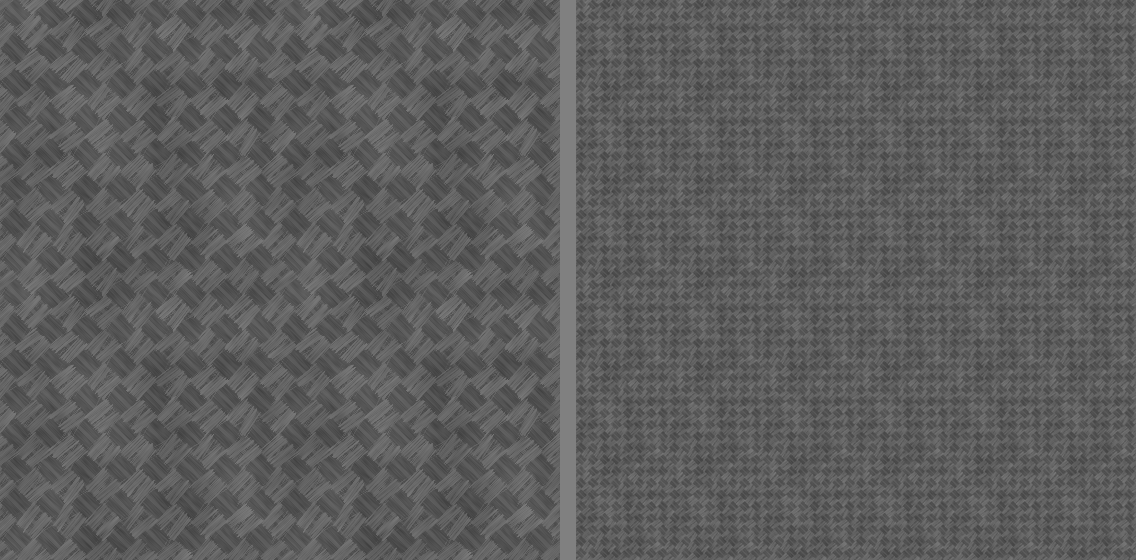
Left, the tile; right, the same tile 3 across and 3 down.
Write a Shadertoy shader that draws this texture.

```glsl
// Grey diagonal basket weave: pale frayed strand pairs rise to the right over
// dark strand pairs that fall to the right. Strands are split in rotated cell
// coordinates; wrapped gradient noise draws the fibres and the cloudy wear.

#define REPEATS 16.0        // weave cells across and down
#define WEAR_TILES 2.0      // times the variation repeats across and down
#define PHASE vec2(-0.04, 0.10)
#define FIBRES 20.0         // fibres per unit across a strand pair
#define STRAND_TILT 0.6     // random fanning of pale strands
#define FRAY 0.22           // raggedness of pale strand edges
#define SEAM_WIDTH 0.075
#define WEAR 0.09           // strength of the cloudy variation
#define DARK_GREY 0.314
#define SEAM_GREY 0.362
#define PALE_GREY 0.408

const float PERIOD = REPEATS / WEAR_TILES;

float hash(vec2 p) {
    uvec2 q = uvec2(ivec2(p) + 4096);
    uint n = q.x * 1597334677u ^ q.y * 3812015801u;
    n = (n ^ (n >> 15)) * 2246822519u;
    n ^= n >> 13;
    return float(n & 65535u) / 65536.0;
}

float cornerSlope(vec2 cell, vec2 offset, vec2 period) {
    float angle = 6.28318 * hash(mod(cell, period));
    return dot(vec2(cos(angle), sin(angle)), offset);
}

// Gradient noise that wraps after a whole number of cells.
float noise(vec2 p, vec2 period) {
    vec2 i = floor(p), f = fract(p);
    vec2 s = f * f * f * (f * (f * 6.0 - 15.0) + 10.0);
    vec2 e = vec2(1.0, 0.0);
    float low = mix(cornerSlope(i, f, period), cornerSlope(i + e.xy, f - e.xy, period), s.x);
    float high = mix(cornerSlope(i + e.yx, f - e.yx, period), cornerSlope(i + e.xx, f - e.xx, period), s.x);
    return mix(low, high, s.y);
}

// Dark strands run along d.y, with a paler flat seam between the two of each pair.
float darkStrands(vec2 d) {
    vec2 grain = vec2(FIBRES, 2.0), bundle = vec2(7.0, 1.0);
    float fibre = noise(d * grain, PERIOD * grain) + 0.6 * noise(d * bundle, PERIOD * bundle);
    float fromSeam = abs(d.x - round(d.x));
    float seam = 1.0 - smoothstep(SEAM_WIDTH - 0.02, SEAM_WIDTH + 0.02, fromSeam);
    float edge = smoothstep(0.44, 0.48, fromSeam);
    float grey = mix(DARK_GREY, SEAM_GREY, max(seam, 0.7 * edge));
    return grey + 0.055 * fibre * (1.0 - 0.6 * seam);
}

// One pale strand: x is its grey, y its coverage.
vec2 paleStrand(vec2 d, float strand) {
    float column = floor(strand / 2.0);
    float centre = 2.0 * round((d.x - column) / 2.0) + column;
    float along = d.x - centre;
    float across = 2.0 * (d.y + 0.5) - strand - 0.5;
    float inward = 1.0 - 2.0 * (strand - 2.0 * column);

    // Identity of the strand, wrapped with the tile.
    vec2 cell = mod(vec2(centre - column, centre + column) / 2.0, PERIOD);
    vec2 id = vec2(cell.x * 2.0 + strand - 2.0 * column, cell.y);
    float tilt = STRAND_TILT * (hash(id + 31.0) - 0.5);
    float straight = across - tilt * along;
    float stray = across + (tilt + 0.3 * sign(tilt)) * along;

    vec2 seed = floor(64.0 * vec2(hash(id + 57.0), hash(id + 83.0)));
    float fibre = noise(vec2(straight * FIBRES * 0.5, along) + seed, vec2(64.0));
    float tuft = noise(vec2(straight * 4.0, along * 0.7) + seed.yx, vec2(64.0));
    float hairs = noise(vec2(stray * FIBRES * 0.45, along * 0.6) + seed + 9.0, vec2(64.0));

    // Firm outer side, thin inner side that leaves an opening in the pair.
    float halfWidth = straight * inward > 0.0 ? 0.35 : 0.5;
    float side = 1.0 - smoothstep(-0.05, 0.05, abs(straight) + FRAY * (fibre + tuft) - halfWidth);
    float tip = 1.0 - smoothstep(-0.03, 0.03, abs(along) + FRAY * fibre - 0.52);
    float body = side * tip * (0.92 - 0.5 * smoothstep(0.1, 0.45, fibre));

    // Sparse loose hairs cross the opening and the neighbouring strands.
    float reach = (1.0 - smoothstep(0.6, 0.8, abs(stray))) * (1.0 - smoothstep(0.5, 0.62, abs(along)));
    float loose = 0.65 * reach * smoothstep(0.12, 0.28, hairs);

    float grey = PALE_GREY - 0.075 * fibre - 0.05 * tuft + 0.035 * (hash(id) - 0.5);
    return vec2(grey + 0.012 * loose, max(body, loose));
}

// Cloudy wear over several cells.
float clouds(vec2 uv) {
    float sum = 0.0, amount = 0.5, scale = 4.0;
    for (int octave = 0; octave < 4; octave++) {
        sum += amount * noise(uv * WEAR_TILES * scale, vec2(scale));
        amount *= 0.6;
        scale *= 2.0;
    }
    return sum;
}

void mainImage(out vec4 fragColor, in vec2 fragCoord) {
    vec2 uv = fragCoord / iResolution.xy;
    vec2 p = uv * REPEATS - PHASE;
    vec2 diagonal = vec2(p.x + p.y, p.y - p.x);

    float grey = darkStrands(diagonal);

    // Neighbouring strands may lean into this one.
    float nearest = floor(2.0 * (diagonal.y + 0.5));
    for (float k = -1.0; k <= 1.0; k++) {
        vec2 pale = paleStrand(diagonal, nearest + k);
        grey = mix(grey, max(grey, pale.x), pale.y);
    }

    grey += WEAR * clouds(uv);
    fragColor = vec4(vec3(grey), 1.0);
}
```
